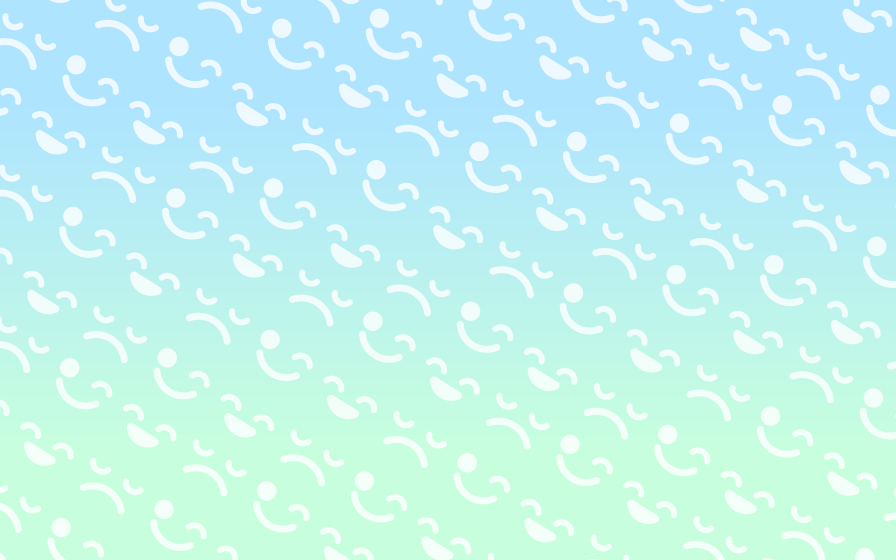
Give the GLSL for this pattern, as a Shadertoy shader.

```glsl
// Rows of simple winking, laughing and frowning faces in translucent white, tilted
// over a sky-to-mint gradient. A rotated 3x3 tile picks the face by (row + column) mod 3;
// each face is a union of arc, disc and bowl distance functions.
#define VIEW_HEIGHT 480.0              // design units down the canvas
#define TILT radians(32.0)             // clockwise turn of the grid
#define COLUMN 66.43                   // column spacing
#define ROW 60.0                       // row spacing; the third row is shorter
#define TILE_HEIGHT 171.6              // three rows
#define GRID_ORIGIN vec2(2.2, -123.5)
#define EYE_LINE 16.0                  // eye line below the top of a row
#define EYE_X 16.5                     // eye distance from the face axis
#define EYE_STROKE 2.55                // half line widths
#define MOUTH_STROKE 2.95
#define FACE_ALPHA 0.79

const vec3 SKY  = vec3(0.685, 0.895, 1.0);
const vec3 MINT = vec3(0.78, 1.0, 0.87);

// Distance to a circular arc: chord on y = 0, sagging down (or up if negative).
float arc(vec2 p, float halfChord, float sag) {
    p = vec2(abs(p.x), p.y * sign(sag));
    sag = abs(sag);
    float radius = (halfChord * halfChord + sag * sag) / (2.0 * sag);
    float rise = radius - sag;
    vec2 q = p + vec2(0.0, rise);
    bool withinSweep = q.x * rise < q.y * halfChord;
    return withinSweep ? abs(length(q) - radius) : length(p - vec2(halfChord, 0.0));
}

// Signed distance to the filled area between an arc and its chord.
float bowl(vec2 p, float halfChord, float sag) {
    float radius = (halfChord * halfChord + sag * sag) / (2.0 * sag);
    float chord = length(vec2(max(abs(p.x) - halfChord, 0.0), p.y));
    float edge = min(arc(p, halfChord, sag), chord);
    bool inside = p.y > 0.0 && length(p + vec2(0.0, radius - sag)) < radius;
    return inside ? -edge : edge;
}

float winkFace(vec2 p) {
    float dotEye = length(p + vec2(17.0, 0.0)) - 8.3;
    float wink = arc(p - vec2(EYE_X, 1.7), 7.5, -5.0) - EYE_STROKE;
    float smile = arc(p - vec2(0.0, 14.3), 18.5, 9.5) - MOUTH_STROKE;
    return min(min(dotEye, wink), smile);
}

float laughFace(vec2 p) {
    p.y -= 2.4;
    float eyes = arc(vec2(abs(p.x) - EYE_X, p.y - 1.8), 7.5, -5.0) - EYE_STROKE;
    float mouth = bowl(p - vec2(0.0, 13.0), 12.0, 6.2) - 3.5;
    return min(eyes, mouth);
}

float sadFace(vec2 p) {
    p.y += 3.2;
    float eyes = arc(vec2(abs(p.x) - EYE_X, p.y), 7.5, 5.0) - EYE_STROKE;
    float frown = arc(p - vec2(0.0, 24.0), 19.0, -9.0) - MOUTH_STROKE;
    return min(eyes, frown);
}

// Distance to the nearest face in the tilted grid, y pointing down.
float faces(vec2 p) {
    float c = cos(TILT), s = sin(TILT);
    vec2 grid = vec2(c * p.x + s * p.y, c * p.y - s * p.x) - GRID_ORIGIN;
    float column = floor(grid.x / COLUMN);
    float tileY = mod(grid.y, TILE_HEIGHT);
    float row = min(floor(tileY / ROW), 2.0);
    vec2 local = vec2(grid.x - (column + 0.5) * COLUMN, tileY - row * ROW - EYE_LINE);

    float kind = mod(row + column, 3.0);
    if (kind < 0.5) return winkFace(local);
    if (kind < 1.5) return laughFace(local);
    return sadFace(local);
}

void mainImage(out vec4 fragColor, in vec2 fragCoord) {
    float pixel = VIEW_HEIGHT / iResolution.y;
    vec2 p = vec2(fragCoord.x, iResolution.y - fragCoord.y) * pixel;

    // Gradient, flat near the top and bottom
    float blend = clamp((p.y / VIEW_HEIGHT - 0.19) / 0.62, 0.0, 1.0);
    vec3 color = mix(SKY, MINT, blend);

    // Faces with a one-pixel smooth edge
    float coverage = clamp(0.5 - faces(p) / pixel, 0.0, 1.0);
    color = mix(color, vec3(1.0), FACE_ALPHA * coverage);

    fragColor = vec4(color, 1.0);
}
```
